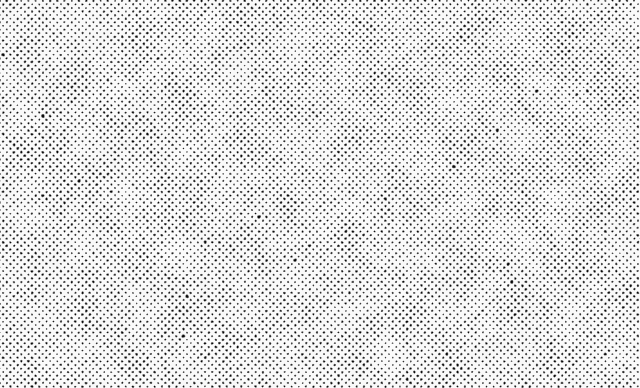
Write a Shadertoy shader that draws this pattern.

```glsl
// Staggered halftone: small ink dots on a 45 degree lattice over off-white paper.
// Each lattice cell holds one dot; layered sines swell and thin the dots in soft
// patches, while per-cell hashes vary size, position, outline and rare heavy blots.

const float DOT_PAIRS_DOWN = 53.8;           // dot columns repeat at this pitch too
const vec2 LATTICE_SHIFT = vec2(-0.06, 0.2);
const vec3 PAPER = vec3(0.98);
const vec3 INK = vec3(0.04);

vec2 hash22(vec2 cell) {
    vec3 h = fract(cell.xyx * vec3(0.1031, 0.1030, 0.0973));
    h += dot(h, h.yzx + 33.33);
    return fract((h.xx + h.yz) * h.zy);
}

// Warped, rotated sine layers, roughly -1 to 1
float patches(vec2 p) {
    float sum = 0.0;
    float weight = 0.5;
    for (int i = 0; i < 4; i++) {
        p += 0.6 * sin(p.yx * 0.8 + float(i) * 1.7);
        sum += weight * sin(p.x) * sin(p.y);
        p = mat2(0.8, 0.6, -0.6, 0.8) * p * 1.6 + 2.3;
        weight *= 0.75;
    }
    return sum;
}

// Signed distance to a slightly lumpy, stretched dot
float inkDot(vec2 p, float radius, vec2 seed) {
    float angle = atan(p.y, p.x + 1e-5);
    float lumps = 0.10 * sin(2.0 * angle + 6.283 * seed.x)
                + 0.06 * sin(3.0 * angle + 6.283 * seed.y);
    return length(p) - radius * (1.0 + lumps);
}

float dotRadius(vec2 center, vec2 seed) {
    float radius = 0.121 + 0.034 * patches(center * 0.42);
    radius += 0.055 * (seed.x - 0.5);
    float blot = smoothstep(0.994, 1.0, seed.y);
    return clamp(radius + 0.09 * blot, 0.06, 0.23);
}

// Ink coverage at p, in units of the dot pitch
float halftone(vec2 p, float edge) {
    // Diagonal lattice cell and its center
    vec2 diagonal = vec2(p.x + p.y, p.y - p.x);
    vec2 cell = floor(diagonal);
    vec2 mid = cell + 0.5;
    vec2 center = 0.5 * vec2(mid.x - mid.y, mid.x + mid.y);

    // Uneven printing
    vec2 seed = hash22(cell + 171.0);
    vec2 shape = hash22(cell + 419.0);
    vec2 jitter = 0.06 * (shape - 0.5);

    float d = inkDot(p - center - jitter, dotRadius(center, seed), shape);
    return clamp(0.5 - d / edge, 0.0, 1.0);
}

void mainImage(out vec4 fragColor, in vec2 fragCoord) {
    float scale = DOT_PAIRS_DOWN / iResolution.y;
    vec2 p = fragCoord * scale - LATTICE_SHIFT;
    float ink = halftone(p, 1.4 * scale);

    // Faint paper mottling
    vec3 paper = PAPER + 0.006 * patches(p * 0.25 + 9.0);
    fragColor = vec4(mix(paper, INK, ink), 1.0);
}
```
